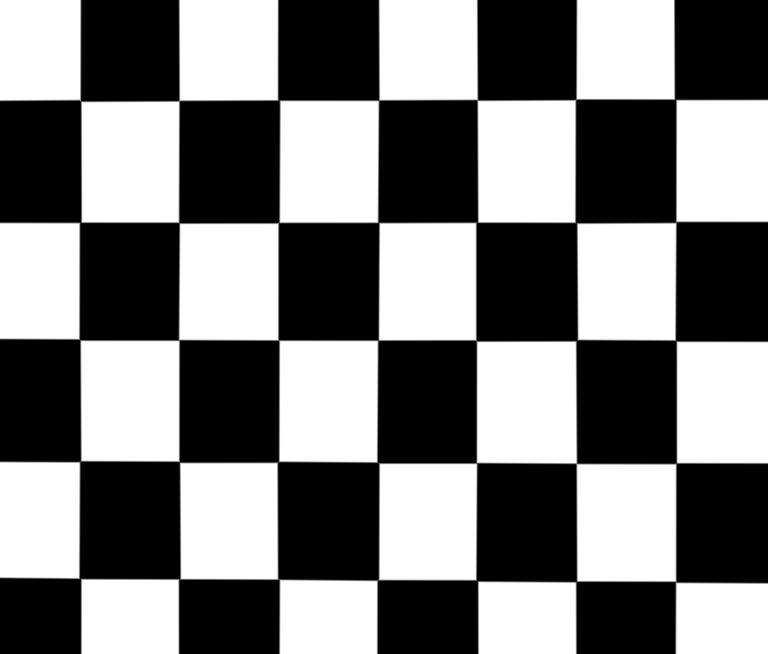
This pattern is drawn by a Shadertoy shader. Its source:

```glsl
// Black and white checkerboard of tall cells, cropped by the canvas on all sides.
// Hand-cut look: rows alternate in height, row lines fan out slightly, each edge
// is nudged and leaned by a hash, and black bleeds a little into white.

const vec2  PITCH       = vec2(0.1292, 0.1836);  // cell size, in canvas widths and heights
const vec2  FIRST_EDGE  = vec2(0.1048, 0.1104);  // lowest interior column and row line
const float ROW_SWAY    = 0.0018;   // alternating shift of the row lines
const float TILT_BOTTOM = -0.0067;  // slope of the lowest row line
const float TILT_STEP   = 0.0025;   // change of slope per row line
const vec2  NUDGE       = vec2(0.0022, 0.0014);  // random shift per edge
const vec2  LEAN        = vec2(0.0020, 0.0012);  // random slant per edge
const float BLEED       = 0.0006;   // growth of black, in canvas heights
const float SOFTNESS    = 0.0020;   // half width of the blurred edge
const vec3  DARK        = vec3(0.0);
const vec3  LIGHT       = vec3(1.0);

// Integer hash of a lattice cell to two values in -0.5..0.5
vec2 cellHash(vec2 cell) {
    uvec2 v = uvec2(ivec2(cell) + 64) * 1664525u + 1013904223u;
    v.x += v.y * 1664525u;
    v.y += v.x * 1664525u;
    v ^= v >> 16u;
    v.x += v.y * 1664525u;
    v.y += v.x * 1664525u;
    v ^= v >> 16u;
    return vec2(v & 0xffffu) / 65535.0 - 0.5;
}

// Shift of one edge at position t (0..1) along its length
float edgeWobble(vec2 edgeId, float t, float nudge, float lean) {
    vec2 h = cellHash(edgeId);
    return nudge * h.x + lean * h.y * (t - 0.5);
}

void mainImage(out vec4 fragColor, in vec2 fragCoord) {
    vec2 uv = fragCoord / iResolution.xy;
    vec2 grid = (uv - FIRST_EDGE) / PITCH;
    vec2 nearest = floor(grid + 0.5);

    // Nearest row line, broken into one segment per column
    float sway = ROW_SWAY * (1.0 - 2.0 * mod(nearest.y, 2.0));
    float tilt = (TILT_BOTTOM + TILT_STEP * nearest.y) * (uv.x - 0.5);
    float rowLine = FIRST_EDGE.y + PITCH.y * nearest.y + sway + tilt
        + edgeWobble(vec2(floor(grid.x), nearest.y), fract(grid.x), NUDGE.y, LEAN.y);
    float dy = uv.y - rowLine;
    float row = nearest.y - 1.0 + step(0.0, dy);

    // Nearest column line, broken into one segment per row
    float columnLine = FIRST_EDGE.x + PITCH.x * nearest.x
        + edgeWobble(vec2(nearest.x, row + 20.0), grid.y - row, NUDGE.x, LEAN.x);
    float dx = (uv.x - columnLine) * iResolution.x / iResolution.y;
    float column = nearest.x - 1.0 + step(0.0, dx);

    // Signed distance to the closest edge, positive inside light cells
    float side = 2.0 * mod(row + column, 2.0) - 1.0;
    float dist = side * min(abs(dx), abs(dy)) - BLEED;

    float blur = max(SOFTNESS, 0.75 / iResolution.y);
    fragColor = vec4(mix(DARK, LIGHT, smoothstep(-blur, blur, dist)), 1.0);
}
```
